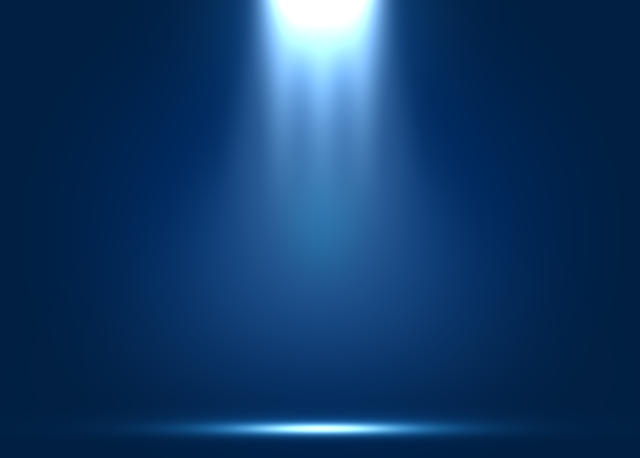
Write a Shadertoy shader that draws this background.

```glsl
const vec3 NAVY = vec3(0.0, 0.122, 0.26);
const vec3 ROYAL = vec3(0.0, 0.178, 0.415);
const vec3 HAZE = vec3(0.20, 0.23, 0.215);
const vec3 LAMP = vec3(1.08, 1.06, 1.04);
const vec3 SPILL = vec3(0.10, 0.23, 0.36);
const vec3 TEAL = vec3(-0.02, 0.05, 0.045);

// Elliptical Gaussian falloff
float softSpot(vec2 offset, vec2 radius) {
    vec2 q = offset / radius;
    return exp(-dot(q, q));
}

// Dark room, brighter towards the middle
vec3 backdrop(vec2 offset) {
    float r = length(offset / vec2(0.51, 0.64));
    return mix(NAVY, ROYAL, 1.0 - smoothstep(0.2, 1.0, r));
}

// Cross-section of a cone that widens and softens with depth
float beamProfile(float x, float depth) {
    float halfWidth = 0.088 + 0.035 * depth + 0.22 * depth * depth;
    float hardness = mix(4.0, 2.0, smoothstep(0.0, 0.6, depth));
    return exp(-pow(abs(x) / halfWidth, hardness));
}

// Faint vertical rays, strongest in the upper half
float rays(float x, float depth) {
    float strength = 0.11 * smoothstep(0.05, 0.2, depth)
                   * (1.0 - smoothstep(0.25, 0.5, depth));
    return 1.0 + strength * cos(x * 95.0);
}

vec3 spotlight(float x, float depth) {
    float fade = 1.0 - smoothstep(0.35, 1.0, depth);
    vec3 beam = HAZE * fade + LAMP * exp(-8.0 * depth);
    vec3 light = beam * beamProfile(x, depth) * rays(x, depth);
    light += SPILL * softSpot(vec2(x, depth), vec2(0.14, 0.22));
    return light + TEAL * softSpot(vec2(x, depth - 0.49), vec2(0.055, 0.11));
}

// Thin lens-shaped glow on the floor
vec3 floorGlow(vec2 offset) {
    float rise = offset.y > 0.0 ? 0.032 : 0.02;
    vec3 glow = vec3(0.04, 0.12, 0.19) * softSpot(offset, vec2(0.27, rise));
    glow += vec3(0.13, 0.42, 0.52) * softSpot(offset, vec2(0.17, 0.014));
    return glow + vec3(0.75, 0.5, 0.25) * softSpot(offset, vec2(0.10, 0.0095));
}

void mainImage(out vec4 fragColor, in vec2 fragCoord) {
    vec2 uv = fragCoord / iResolution.xy;
    float x = uv.x - 0.503;

    vec3 color = backdrop(vec2(x, uv.y - 0.5));
    color += spotlight(x, 1.0 - uv.y);
    color += floorGlow(vec2(x, uv.y - 0.064));

    fragColor = vec4(clamp(color, 0.0, 1.0), 1.0);
}
```
